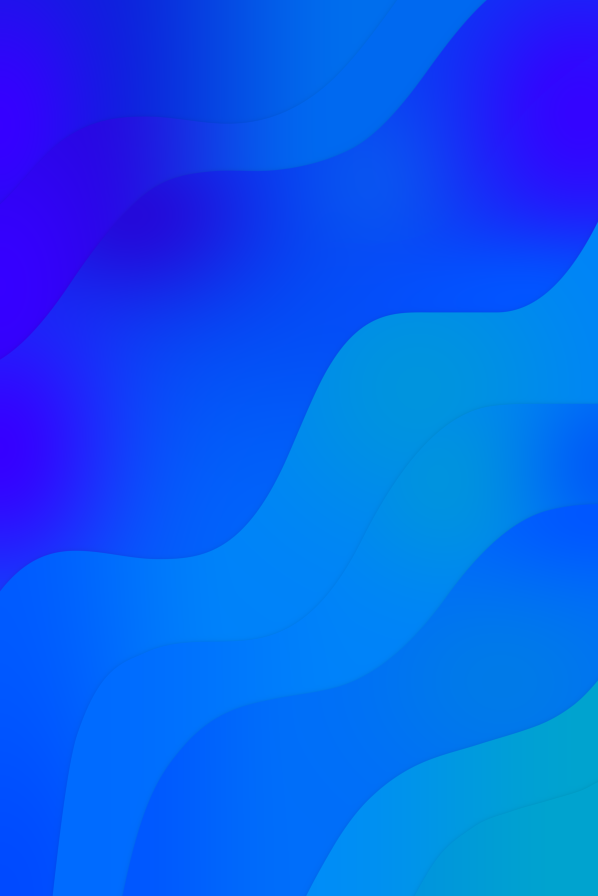
Give the GLSL for this background, as a Shadertoy shader.

```glsl
// Overlapping wavy sheets rising to the right, shading from violet through blue to teal.

const vec3 VIOLET = vec3(0.21, 0.00, 1.00);
const vec3 INDIGO = vec3(0.14, 0.04, 0.85);
const vec3 ROYAL  = vec3(0.00, 0.34, 1.00);
const vec3 AZURE  = vec3(0.00, 0.43, 0.98);
const vec3 SKY    = vec3(0.00, 0.51, 0.98);
const vec3 CYAN   = vec3(0.00, 0.58, 0.87);
const vec3 TEAL   = vec3(0.00, 0.64, 0.81);

// Cubic through two knots, each holding x, height and slope.
float hermite(float x, vec3 a, vec3 b) {
    float w = b.x - a.x;
    float t = (x - a.x) / w;
    float s = t * t * (3.0 - 2.0 * t);
    return mix(a.y, b.y, s) + w * t * (1.0 - t) * (a.z * (1.0 - t) - b.z * t);
}

// Height of a crest line, continued straight beyond its end knots.
float crest(float x, vec3 knots[8]) {
    float y = knots[0].y + knots[0].z * (x - knots[0].x);
    for (int i = 0; i < 7; i++) {
        if (x >= knots[i].x) y = hermite(x, knots[i], knots[i + 1]);
    }
    if (x > knots[7].x) y = knots[7].y + knots[7].z * (x - knots[7].x);
    return y;
}

// Approximate signed distance, positive below the crest.
float depthBelow(vec2 p, vec3 knots[8]) {
    float h = crest(p.x, knots);
    float slope = (crest(p.x + 0.001, knots) - h) / 0.001;
    return (p.y - h) / sqrt(1.0 + slope * slope);
}

// Soft elliptical patch of colour.
vec3 glow(vec3 base, vec3 colour, vec2 p, vec2 centre, vec2 radius) {
    vec2 q = (p - centre) / radius;
    return mix(base, colour, exp(-dot(q, q)));
}

// Covers the backdrop with a sheet and a faint shadow along its edge.
vec3 cover(vec3 backdrop, vec3 sheet, float d) {
    float aa = 0.75 / iResolution.x;
    float shadow = 0.06 * exp(-abs(d) / 0.003);
    return mix(backdrop * (1.0 - shadow), sheet, smoothstep(-aa, aa, d));
}

void mainImage(out vec4 fragColor, in vec2 fragCoord) {
    // Width spans 0..1; height spans 0..1.5 downwards.
    vec2 uv = fragCoord / iResolution.xy;
    vec2 p = vec2(uv.x, 1.5 * (1.0 - uv.y));

    // Crest lines from top to bottom.
    vec3 topCrest[8] = vec3[8](vec3(0.0, 0.342, -0.9), vec3(0.098, 0.24, -0.8),
        vec3(0.244, 0.195, 0.0), vec3(0.381, 0.207, 0.0), vec3(0.537, 0.15, -0.8),
        vec3(0.664, 0.0, -1.4), vec3(0.8, -0.19, -1.4), vec3(1.0, -0.47, -1.4));
    vec3 upperCrest[8] = vec3[8](vec3(0.0, 0.602, -0.6), vec3(0.117, 0.475, -1.5),
        vec3(0.234, 0.332, -0.9), vec3(0.352, 0.287, -0.1), vec3(0.459, 0.285, -0.1),
        vec3(0.586, 0.25, -0.5), vec3(0.713, 0.121, -1.4), vec3(0.814, 0.0, -0.9));
    vec3 faintCrest[8] = vec3[8](vec3(0.488, 0.4, 0.05), vec3(0.566, 0.406, 0.03),
        vec3(0.645, 0.406, -0.1), vec3(0.732, 0.381, -0.6), vec3(0.801, 0.293, -1.35),
        vec3(0.879, 0.186, -1.1), vec3(0.94, 0.13, -0.8), vec3(1.0, 0.088, -0.6));
    vec3 mainCrest[8] = vec3[8](vec3(0.0, 0.99, -1.3), vec3(0.127, 0.922, 0.0),
        vec3(0.264, 0.936, 0.0), vec3(0.482, 0.762, -2.3), vec3(0.531, 0.65, -2.1),
        vec3(0.723, 0.523, 0.0), vec3(0.83, 0.523, 0.0), vec3(1.0, 0.371, -2.0));
    vec3 middleCrest[8] = vec3[8](vec3(0.088, 1.5, -9.0), vec3(0.129, 1.23, -3.0),
        vec3(0.244, 1.092, -0.45), vec3(0.41, 1.072, -0.1), vec3(0.605, 0.904, -2.0),
        vec3(0.82, 0.68, -0.15), vec3(0.9, 0.676, 0.0), vec3(1.0, 0.676, 0.0));
    vec3 lowerCrest[8] = vec3[8](vec3(0.205, 1.5, -5.0), vec3(0.303, 1.254, -1.2),
        vec3(0.459, 1.17, -0.2), vec3(0.557, 1.152, -0.25), vec3(0.746, 1.0, -1.4),
        vec3(0.918, 0.854, -0.25), vec3(1.0, 0.844, 0.0), vec3(1.1, 0.844, 0.0));
    vec3 cornerCrest[8] = vec3[8](vec3(0.512, 1.5, -2.0), vec3(0.557, 1.418, -1.7),
        vec3(0.615, 1.34, -1.0), vec3(0.693, 1.283, -0.5), vec3(0.801, 1.246, -0.32),
        vec3(0.898, 1.215, -0.38), vec3(0.957, 1.182, -0.75), vec3(1.0, 1.139, -1.2));
    vec3 lastCrest[8] = vec3[8](vec3(0.693, 1.5, -1.8), vec3(0.732, 1.436, -1.3),
        vec3(0.791, 1.385, -0.7), vec3(0.859, 1.357, -0.35), vec3(0.9, 1.345, -0.28),
        vec3(0.938, 1.334, -0.28), vec3(0.97, 1.324, -0.36), vec3(1.0, 1.309, -0.5));

    // Top sheets: violet at the left, blue towards the right.
    vec3 colour = mix(vec3(0.04, 0.14, 0.85), vec3(0.0, 0.43, 0.93), smoothstep(0.15, 0.6, p.x));
    colour = glow(colour, VIOLET, p, vec2(0.0, 0.21), vec2(0.16, 0.26));
    vec3 sheet = mix(INDIGO, vec3(0.0, 0.41, 0.94), smoothstep(0.12, 0.55, p.x));
    sheet = glow(sheet, VIOLET, p, vec2(0.0, 0.48), vec2(0.2, 0.3));
    colour = cover(colour, sheet, depthBelow(p, topCrest));

    // Broad blue sheet with violet glows on both sides.
    sheet = mix(vec3(0.02, 0.25, 0.95), vec3(0.0, 0.39, 0.98), smoothstep(0.3, 0.9, p.y));
    sheet = glow(sheet, INDIGO, p, vec2(0.22, 0.36), vec2(0.2, 0.15));
    sheet = glow(sheet, vec3(0.03, 0.34, 0.94), p, vec2(0.64, 0.3), vec2(0.15, 0.15));
    sheet = glow(sheet, VIOLET, p, vec2(0.0, 0.75), vec2(0.2, 0.26));
    sheet = glow(sheet, VIOLET, p, vec2(0.97, 0.19), vec2(0.2, 0.24));
    sheet = glow(sheet, ROYAL, p, vec2(0.88, 0.5), vec2(0.28, 0.1));
    float veil = 0.07 * smoothstep(0.5, 0.65, p.x) * smoothstep(-0.001, 0.001, depthBelow(p, faintCrest));
    sheet = mix(sheet, vec3(0.08, 0.2, 1.0), veil);
    colour = cover(colour, sheet, depthBelow(p, upperCrest));

    // Bright central sheets.
    sheet = mix(vec3(0.0, 0.36, 1.0), SKY, smoothstep(0.0, 0.4, p.x));
    sheet = glow(sheet, CYAN, p, vec2(0.7, 0.65), vec2(0.25, 0.24));
    sheet = glow(sheet, vec3(0.0, 0.29, 1.0), p, vec2(0.0, 1.5), vec2(0.2, 0.3));
    colour = cover(colour, sheet, depthBelow(p, mainCrest));
    sheet = mix(vec3(0.0, 0.42, 1.0), SKY, smoothstep(0.15, 0.6, p.x));
    sheet = glow(sheet, CYAN, p, vec2(0.76, 0.8), vec2(0.2, 0.18));
    sheet = glow(sheet, vec3(0.0, 0.36, 0.97), p, vec2(1.02, 0.78), vec2(0.14, 0.15));
    colour = cover(colour, sheet, depthBelow(p, middleCrest));

    // Lower blue sheet, then teal in the corner.
    sheet = mix(ROYAL, AZURE, smoothstep(0.2, 0.5, p.x));
    sheet = glow(sheet, vec3(0.0, 0.48, 0.91), p, vec2(0.84, 1.14), vec2(0.22, 0.18));
    sheet = glow(sheet, ROYAL, p, vec2(1.0, 0.86), vec2(0.2, 0.11));
    colour = cover(colour, sheet, depthBelow(p, lowerCrest));
    sheet = mix(vec3(0.0, 0.55, 0.97), TEAL, smoothstep(0.5, 1.0, p.x));
    colour = cover(colour, sheet, depthBelow(p, cornerCrest));
    sheet = mix(CYAN, TEAL, smoothstep(0.65, 0.95, p.x));
    colour = cover(colour, sheet, depthBelow(p, lastCrest));
    fragColor = vec4(colour, 1.0);
}
```
